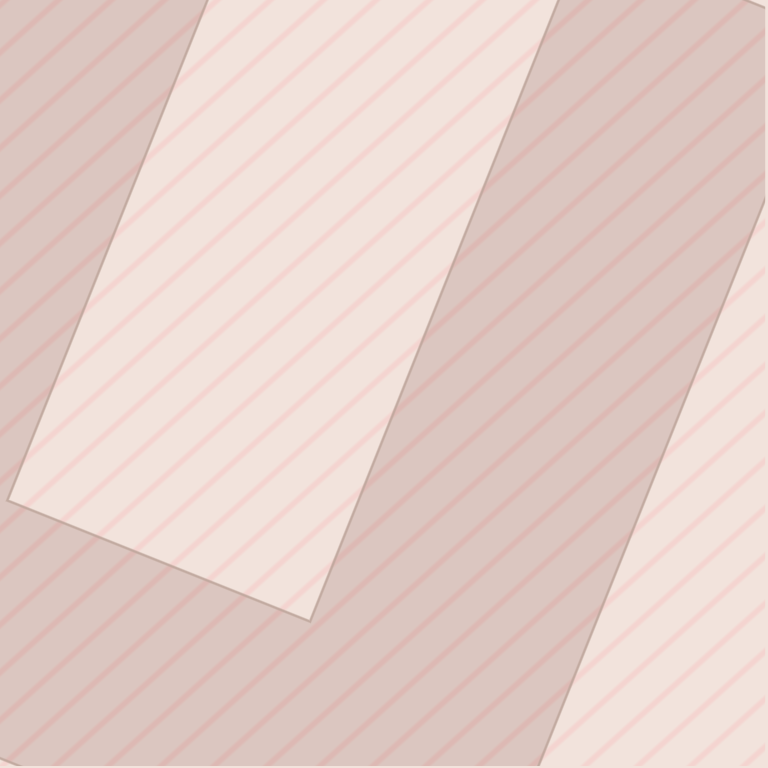
A Shadertoy shader for this background:

```glsl
const vec3 LIGHT = vec3(0.949, 0.892, 0.864);
const vec3 DARK = vec3(0.860, 0.778, 0.752);
const vec3 LIGHT_STRIPE = vec3(0.957, 0.832, 0.815);
const vec3 DARK_STRIPE = vec3(0.868, 0.725, 0.705);
const vec3 OUTLINE = vec3(0.745, 0.650, 0.610);

const float SHAPE_TILT = 0.3805;              // radians from vertical
const vec2 BAR_SIDES = vec2(-0.1205, 0.3040); // across the tilted axis
const float BAR_FOOT = 0.3270;                // along the tilted axis
const float BAND_SIDE = 0.6500;
const vec2 BAND_ENDS = vec2(0.0118, 1.2890);
const float OUTLINE_HALF = 0.0016;

const float STRIPE_ANGLE = 0.7330;
const float STRIPE_PERIOD = 0.04615;
const float STRIPE_CORE = 0.0012;
const float STRIPE_FADE = 0.0062;
const vec2 MARGIN = vec2(0.0035, 0.0025);     // right and bottom rims

// Signed distance to the dark band with the open bar cut out
float bandDistance(vec2 p) {
    float band = max(p.x - BAND_SIDE, max(BAND_ENDS.x - p.y, p.y - BAND_ENDS.y));
    float bar = max(max(BAR_SIDES.x - p.x, p.x - BAR_SIDES.y), BAR_FOOT - p.y);
    return max(band, -bar);
}

// Soft diagonal lines repeated along their normal
float stripeMask(vec2 uv, float pixel) {
    float across = dot(uv, vec2(-sin(STRIPE_ANGLE), cos(STRIPE_ANGLE)));
    float d = abs(fract(across / STRIPE_PERIOD + 0.5) - 0.5) * STRIPE_PERIOD;
    return 1.0 - smoothstep(STRIPE_CORE, max(STRIPE_FADE, STRIPE_CORE + pixel), d);
}

void mainImage(out vec4 fragColor, in vec2 fragCoord) {
    vec2 uv = fragCoord / iResolution.xy;
    float pixel = 1.0 / min(iResolution.x, iResolution.y);

    // Tilted axes: x across the bar, y along it
    float c = cos(SHAPE_TILT), s = sin(SHAPE_TILT);
    vec2 p = vec2(c * uv.x - s * uv.y, s * uv.x + c * uv.y);
    float d = bandDistance(p);

    // Fill and hatching
    float inside = 1.0 - smoothstep(-pixel, pixel, d);
    vec3 color = mix(LIGHT, DARK, inside);
    vec3 stripe = mix(LIGHT_STRIPE, DARK_STRIPE, inside);
    color = mix(color, stripe, stripeMask(uv, pixel));

    // Thin outline
    float line = 1.0 - smoothstep(OUTLINE_HALF - pixel, OUTLINE_HALF + pixel, abs(d));
    color = mix(color, OUTLINE, line * 0.9);

    // Pale rims
    float rim = max(uv.x - 1.0 + MARGIN.x, MARGIN.y - uv.y);
    color = mix(color, LIGHT, smoothstep(-0.5 * pixel, 0.5 * pixel, rim));

    fragColor = vec4(color, 1.0);
}
```
